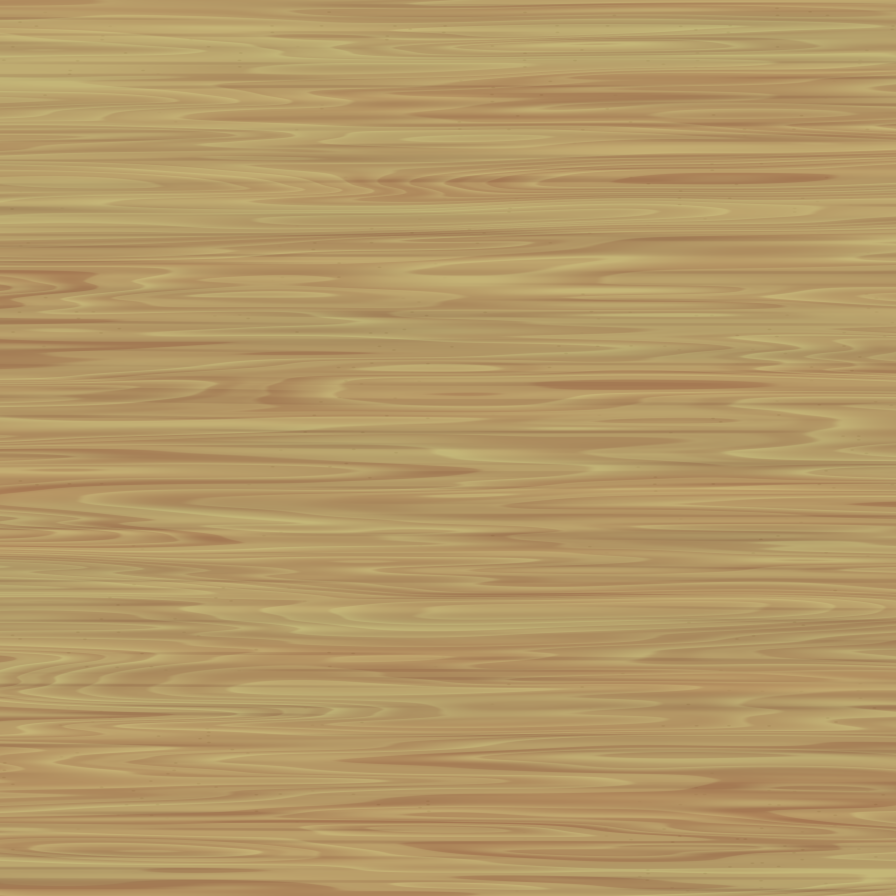
This texture is drawn by a WebGL 1 fragment shader. Its source:

```glsl
precision highp float;
// Pale wood veneer with horizontal grain, long cathedral rings and fine streaks.

uniform vec2 u_resolution;

#define DARK_WOOD vec3(0.630, 0.490, 0.335)
#define LIGHT_WOOD vec3(0.780, 0.700, 0.460)
#define WARM_TINT vec3(0.030, -0.030, -0.020)
#define GROWTH_SCALE vec2(1.25, 25.0)
#define RING_COUNT 23.0
#define RING_CONTRAST 0.68
#define STREAK_SCALE vec2(2.0, 140.0)
#define STREAK_CONTRAST 0.62
#define BLOTCH_SCALE vec2(3.0, 55.0)
#define BLOTCH_CONTRAST 0.26
#define PORE_GRID vec2(110.0, 260.0)
#define SAMPLES 4

float hash(vec2 p) {
  return fract(sin(dot(p, vec2(127.1, 311.7))) * 43758.5453);
}

float noise(vec2 p) {
  vec2 cell = floor(p);
  vec2 f = fract(p);
  f = f * f * f * (f * (f * 6.0 - 15.0) + 10.0);
  float low = mix(hash(cell), hash(cell + vec2(1.0, 0.0)), f.x);
  float high = mix(hash(cell + vec2(0.0, 1.0)), hash(cell + vec2(1.0, 1.0)), f.x);
  return mix(low, high, f.y);
}

float fbm(vec2 p) {
  float sum = 0.0;
  float weight = 0.5;
  for (int i = 0; i < 3; i++) {
    sum += weight * noise(p);
    p = p * vec2(1.8, 2.1) + vec2(17.3, 9.1);
    weight *= 0.42;
  }
  return sum;
}

// Stretched height field whose level lines are the growth rings.
float growth(vec2 p) {
  p.y += 0.010 * (noise(p * vec2(2.5, 5.0) + 40.0) - 0.5);
  // A shift per height keeps the noise cells from lining up in columns.
  p.x += 0.9 * noise(vec2(p.y * 9.0, 2.5));
  return fbm(p * GROWTH_SCALE + vec2(3.7, 21.0)) + 0.6 * noise(p * vec2(0.7, 9.0) + 11.0);
}

// Ring tone along the growth axis: soft bands, each with a crisp late edge.
float ringTone(float level) {
  float bands = noise(vec2(level, 5.5)) - 0.5;
  float fine = noise(vec2(level * 2.3, 31.5)) - 0.5;
  float phase = fract(level * 0.8);
  float edge = phase * phase * (1.0 - smoothstep(0.88, 1.0, phase)) - 0.26;
  return bands * 0.75 + fine * 0.40 + edge * 0.55;
}

// Sparse short dashes, scattered one per cell.
float pores(vec2 p) {
  vec2 q = p * PORE_GRID;
  vec2 cell = floor(q);
  vec2 center = 0.35 + 0.3 * vec2(hash(cell + 7.0), hash(cell + 13.0));
  float dash = 1.0 - smoothstep(0.10, 0.35, length(fract(q) - center));
  float patches = smoothstep(0.45, 0.75, noise(p * vec2(5.0, 30.0) + 300.0));
  return patches * dash * step(0.955, hash(cell + 71.0));
}

vec3 wood(vec2 p) {
  float rings = ringTone(growth(p) * RING_COUNT);
  vec2 slanted = p + vec2(0.8 * noise(vec2(p.y * 40.0, 8.5)), 0.006 * noise(p * vec2(2.0, 6.0)));
  float streaks = noise(slanted * STREAK_SCALE + 60.0) - 0.5;
  float threads = noise(slanted * STREAK_SCALE * vec2(1.3, 1.6) + 90.0);
  float darkThreads = smoothstep(0.62, 0.95, threads) - 0.2;
  float blotch = fbm(p * BLOTCH_SCALE + 120.0) - 0.4;
  float warmth = fbm(p * BLOTCH_SCALE * vec2(0.8, 0.6) + 200.0) - 0.4;

  float tone = 0.50 + RING_CONTRAST * rings + BLOTCH_CONTRAST * blotch;
  tone += STREAK_CONTRAST * (0.6 * streaks - 0.5 * darkThreads);
  vec3 color = mix(DARK_WOOD, LIGHT_WOOD, clamp(tone, 0.0, 1.0));
  color += WARM_TINT * (1.3 * warmth - 0.5 * rings);
  return color - 0.035 * pores(p);
}

void main() {
  // Average across the grain to smooth the thin lines.
  vec3 color = vec3(0.0);
  for (int i = 0; i < SAMPLES; i++) {
    float offset = (float(i) + 0.5) / float(SAMPLES) - 0.5;
    vec2 point = gl_FragCoord.xy + vec2(0.0, offset);
    color += wood(point / u_resolution.y);
  }
  gl_FragColor = vec4(color / float(SAMPLES), 1.0);
}
```
